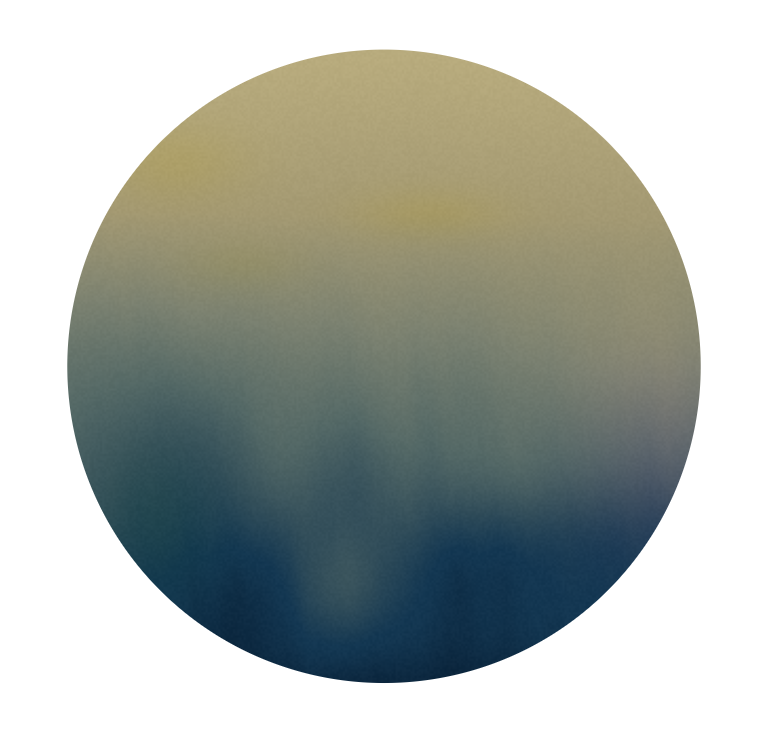
Give the GLSL for this background, as a Shadertoy shader.

```glsl
// Misty disc on white: sand fading through grey-green to deep blue, with soft vertical streaks.

float hash(vec2 p) {
    vec3 q = fract(vec3(p.xyx) * 0.1031);
    q += dot(q, q.yzx + 33.33);
    return fract((q.x + q.y) * q.z);
}

float noise(vec2 p) {
    vec2 i = floor(p), f = fract(p);
    f = f * f * (3.0 - 2.0 * f);
    return mix(mix(hash(i), hash(i + vec2(1, 0)), f.x),
               mix(hash(i + vec2(0, 1)), hash(i + vec2(1, 1)), f.x), f.y);
}

float fbm(vec2 p) {
    float sum = 0.0, amp = 0.5;
    for (int i = 0; i < 4; i++) {
        sum += amp * noise(p);
        p = p * 2.03 + 17.3;
        amp *= 0.5;
    }
    return sum;
}

// Soft elliptical patch
float glow(vec2 p, vec2 center, vec2 size) {
    vec2 d = (p - center) / size;
    return exp(-dot(d, d));
}

// Vertical palette, from the deep bottom (-1) to the sandy top (+1)
vec3 mistRamp(float h) {
    vec3 c = mix(vec3(0.04, 0.14, 0.23), vec3(0.075, 0.215, 0.32), smoothstep(-1.05, -0.78, h));
    c = mix(c, vec3(0.19, 0.30, 0.35), clamp((h + 0.78) / 0.25, 0.0, 1.0));
    c = mix(c, vec3(0.33, 0.41, 0.40), clamp((h + 0.53) / 0.30, 0.0, 1.0));
    c = mix(c, vec3(0.48, 0.505, 0.44), clamp((h + 0.23) / 0.33, 0.0, 1.0));
    c = mix(c, vec3(0.64, 0.60, 0.45), clamp((h - 0.10) / 0.38, 0.0, 1.0));
    return mix(c, vec3(0.72, 0.67, 0.49), clamp((h - 0.48) / 0.48, 0.0, 1.0));
}

void mainImage(out vec4 fragColor, in vec2 fragCoord) {
    // Disc space: the rim lies at length 1
    float radius = 0.428 * iResolution.y;
    vec2 p = (fragCoord - vec2(0.5, 0.505) * iResolution.xy) / radius;

    // Light and dark clouds shift the height at which the palette is read
    float h = p.y;
    h -= 0.22 * glow(p, vec2(-0.66, -0.32), vec2(0.26, 0.34));
    h -= 0.10 * glow(p, vec2(-0.95, 0.05), vec2(0.40, 0.30));
    h -= 0.15 * glow(p, vec2(-0.42, -0.68), vec2(0.22, 0.20));
    h -= 0.19 * glow(p, vec2(0.30, -0.63), vec2(0.22, 0.18));
    h -= 0.14 * glow(p, vec2(0.72, -0.55), vec2(0.32, 0.16));
    h -= 0.07 * glow(p, vec2(-0.10, -0.36), vec2(0.14, 0.20));
    h += 0.08 * glow(p, vec2(-0.34, -0.32), vec2(0.13, 0.22));
    h += 0.26 * glow(p, vec2(-0.14, -0.71), vec2(0.14, 0.18));
    h += 0.17 * glow(p, vec2(0.85, 0.02), vec2(0.36, 0.28));
    h += 0.07 * glow(p, vec2(0.36, -0.32), vec2(0.20, 0.18));

    // Vertical streaks, strongest below the middle
    float streaks = fbm(vec2(p.x * 7.0 + 0.6 * p.y, p.y * 1.1) + 5.0) - 0.47;
    h += streaks * mix(0.16, 0.05, smoothstep(-0.3, 0.5, p.y));
    vec3 color = mistRamp(h);

    // Ochre stains above, violet haze on the right, teal on the left
    color += vec3(0.01, 0.0, -0.055) * (glow(p, vec2(0.14, 0.48), vec2(0.24, 0.08))
           + glow(p, vec2(-0.66, 0.64), vec2(0.22, 0.12))
           + 0.6 * glow(p, vec2(-0.45, 0.32), vec2(0.18, 0.08)));
    color += vec3(0.04, -0.01, 0.025) * glow(p, vec2(0.90, -0.30), vec2(0.28, 0.32));
    color += vec3(0.0, 0.015, -0.025) * glow(p, vec2(-0.72, -0.50), vec2(0.20, 0.25));

    // Fine paper grain
    color += 0.022 * (noise(p * 150.0 + 400.0) - 0.5);

    // Smooth rim against white
    float cover = clamp(0.5 - (length(p) - 1.0) * radius, 0.0, 1.0);
    fragColor = vec4(mix(vec3(1.0), color, cover), 1.0);
}
```
